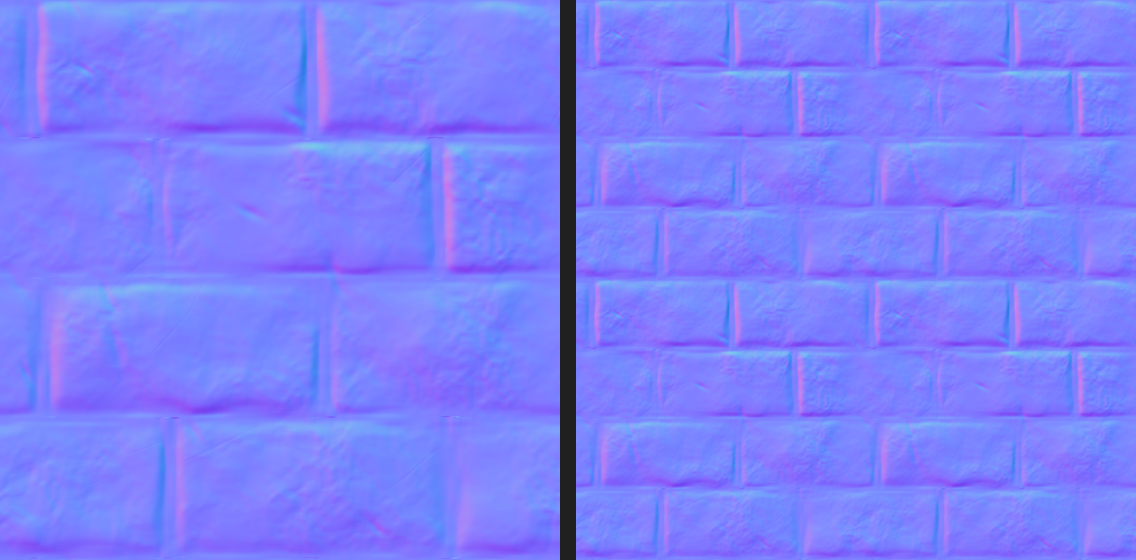
Left: one tile. Right: repeated 2 by 2.
This texture map is drawn by a WebGL 1 fragment shader. Its source:

```glsl
precision highp float;
// Tiling normal map of a worn stone block wall: four staggered courses, two blocks each.

uniform vec2 u_resolution;

float hash(vec2 p) {
  vec3 q = fract(vec3(p.xyx) * 0.1031);
  q += dot(q, q.yzx + 33.33);
  return fract((q.x + q.y) * q.z);
}

// Smooth value noise that wraps over the unit square, centred on zero
float noise(vec2 uv, vec2 period, float seed) {
  vec2 p = uv * period;
  vec2 cell = floor(p);
  vec2 f = p - cell;
  f = f * f * f * (f * (f * 6.0 - 15.0) + 10.0);
  vec2 lo = mod(cell, period) + seed;
  vec2 hi = mod(cell + 1.0, period) + seed;
  return mix(mix(hash(lo), hash(vec2(hi.x, lo.y)), f.x),
             mix(hash(vec2(lo.x, hi.y)), hash(hi), f.x), f.y) - 0.5;
}

// Hewn stone surface: broad swells down to patchy grain
float roughness(vec2 uv) {
  float sum = 0.0;
  float amplitude = 0.0125;
  float frequency = 5.0;
  float patchy = 0.8 + 1.1 * noise(uv, vec2(7.0), 51.0);
  for (int i = 0; i < 5; i++) {
    sum += amplitude * noise(uv, vec2(frequency), frequency + 3.0);
    amplitude *= 0.43 * (0.66 + 0.5 * patchy);
    frequency *= 2.0;
  }
  return sum;
}

// Scattered wear: short gouges alternate with long hairline scratches
float scars(vec2 uv) {
  float sum = 0.0;
  for (int i = 0; i < 24; i++) {
    float id = float(i);
    float fine = mod(id, 2.0);
    vec2 centre = vec2(hash(vec2(id, 13.0)), hash(vec2(id, 47.0)));
    float size = 0.6 + 0.8 * hash(vec2(id, 71.0));
    float angle = mix(-0.9, 0.8, fine) + 0.9 * (hash(vec2(id, 29.0)) - 0.5);
    vec2 d = fract(uv - centre + 0.5) - 0.5;
    vec2 along = vec2(cos(angle), sin(angle));
    vec2 q = vec2(dot(d, along), dot(d, vec2(-along.y, along.x)));
    q /= size * mix(vec2(0.026, 0.0095), vec2(0.055, 0.002), fine);
    sum += size * mix(0.0028, 0.00016, fine) * exp(-dot(q, q));
  }
  return sum;
}

float height(vec2 uv) {
  // Wavering, crumbled block edges
  vec2 warp = vec2(noise(uv, vec2(14.0), 5.0), noise(uv, vec2(14.0), 23.0));
  vec2 crumble = vec2(noise(uv, vec2(36.0), 41.0), noise(uv, vec2(36.0), 83.0));
  vec2 p = uv + 0.005 * warp + 0.0025 * crumble;

  // Block layout with a different stagger in each course
  float y = (p.y - 0.004) * 4.0;
  float row = mod(floor(y), 4.0);
  float shift = mix(0.305, 0.09, mod(row, 2.0)) - 0.011 * row;
  float x = (p.x - shift) * 2.0;
  vec2 block = vec2(mod(floor(x), 2.0), row);
  vec2 local = (fract(vec2(x, y)) - 0.5) * vec2(0.5, 0.25);

  // Shoulders rising from the recessed joints, worn rounder in places
  vec2 extent = vec2(0.2425, 0.1215);
  float worn = noise(uv, vec2(11.0), 67.0);
  vec2 inset = max(extent - abs(local), 0.0) / (vec2(0.015, 0.019) * (1.0 + 0.9 * worn));
  vec2 rise = 1.0 - exp(-inset * inset);
  float face = rise.x * rise.y;

  // Pillowed face with its own thickness and tilt
  float thickness = 0.0018 + 0.002 * hash(block + 61.0) - 0.002 * worn;
  vec2 tilt = vec2(hash(block + 7.0), hash(block + 37.0)) - 0.5;
  float body = thickness + dot(vec2(0.012, 0.27), extent * extent - local * local)
             + dot(tilt, local) * 0.025;

  // Mortar is dragged along the direction of each joint
  float mortar = 0.0016 * ((1.0 - rise.y) * noise(uv, vec2(16.0, 64.0), 11.0)
                         + (1.0 - rise.x) * noise(uv, vec2(64.0, 16.0), 19.0));
  float stone = roughness(uv + 0.016 * warp + 0.004 * crumble)
              - scars(uv + 0.01 * warp * vec2(1.0, 0.6));
  return face * body + (0.4 + 0.6 * face) * stone + mortar;
}

void main() {
  vec2 uv = gl_FragCoord.xy / u_resolution;
  vec2 e = vec2(0.0014, 0.0);
  vec2 slope = vec2(height(uv + e.xy) - height(uv - e.xy),
                    height(uv + e.yx) - height(uv - e.yx)) / (2.0 * e.x);

  // Red faces left and green faces up
  vec3 normal = normalize(vec3(slope.x, -slope.y, 1.0));
  normal.xy += vec2(-0.015, 0.015);
  gl_FragColor = vec4(0.5 + 0.5 * normal, 1.0);
}
```
